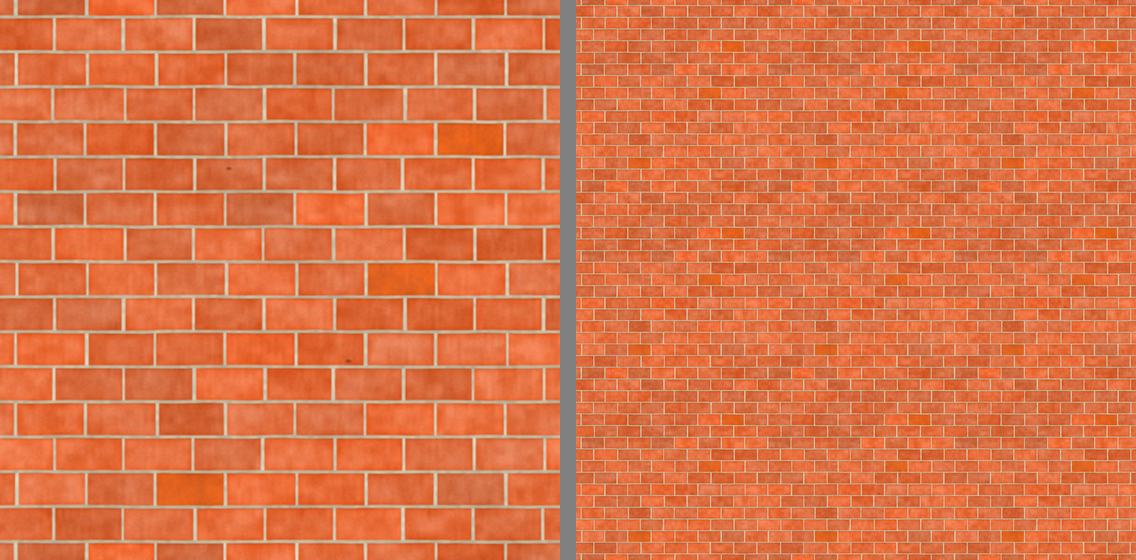
Left, the tile; right, the same tile 3 across and 3 down.
Write a Shadertoy shader that draws this texture.

```glsl
// Running-bond wall of orange bricks, 8 across and 16 down, with thin pale mortar.
// Each pixel finds its nearest vertical and horizontal joint, which gives both the
// mortar distance and the brick identity; wrapped hashes and noise add the wear.

const vec2 BRICKS = vec2(8.0, 16.0);
const float BED_OFFSET = 0.52;      // height of the lowest bed joint, in rows
const float JOINT_HALF = 0.0028;    // half width of the mortar, in canvas units
const float JOINT_SOFT = 0.0019;

const vec3 VIVID = vec3(0.920, 0.365, 0.140);
const vec3 DUSTY = vec3(0.855, 0.460, 0.300);
const vec3 FIRED = vec3(0.980, 0.400, 0.070);
const vec3 BED_MORTAR = vec3(0.750, 0.710, 0.610);
const vec3 HEAD_MORTAR = vec3(0.820, 0.795, 0.710);
const vec3 FLECK = vec3(0.420, 0.160, 0.080);

float hash(vec2 p, float seed) {
    vec3 q = fract(vec3(p.xyx + seed * 7.31) * 0.1031);
    q += dot(q, q.yzx + 33.33);
    return fract((q.x + q.y) * q.z);
}

// Value noise over the unit canvas; a whole number of cells makes it wrap.
float noise(vec2 uv, vec2 cells, float seed) {
    vec2 p = uv * cells;
    vec2 i = floor(p);
    vec2 f = p - i;
    f = f * f * (3.0 - 2.0 * f);
    vec2 a = mod(i, cells);
    vec2 b = mod(i + 1.0, cells);
    return mix(mix(hash(a, seed), hash(vec2(b.x, a.y), seed), f.x),
               mix(hash(vec2(a.x, b.y), seed), hash(b, seed), f.x), f.y);
}

// Coverage of a mortar line at a distance from its centre.
float jointMask(float dist, float halfWidth, float soft) {
    return 1.0 - smoothstep(halfWidth - soft, halfWidth + soft, dist);
}

// Fired clay: darker rim, paler middle, blotches and faint upright streaks.
vec3 brickColor(vec2 uv, vec2 id, float edgeDist) {
    float blotch = noise(uv, vec2(22.0, 34.0), 1.0) - 0.5;
    float cloud = noise(uv, vec2(56.0, 72.0), 15.0) - 0.5;
    float streak = noise(uv, vec2(150.0, 36.0), 2.0) - 0.5;
    float grain = noise(uv, vec2(256.0), 3.0) - 0.5;
    float middle = smoothstep(0.004, 0.017, edgeDist);
    float rim = 1.0 - smoothstep(0.004, 0.009, edgeDist);
    float dust = 0.10 + 0.45 * hash(id, 4.0) + 0.35 * middle
               + 0.55 * blotch + 0.40 * cloud + 0.25 * streak;
    vec3 color = mix(VIVID, DUSTY, clamp(dust, -0.1, 1.2));
    color = mix(color, FIRED, 0.8 * step(0.97, hash(id, 5.0)) * (0.8 + 0.4 * cloud));
    float light = 1.0 + 0.13 * (hash(id, 6.0) - 0.5) + 0.09 * blotch
                + 0.08 * cloud + 0.05 * streak + 0.05 * grain - 0.05 * rim;
    return color * light;
}

// A small dark burn mark on a few bricks; local runs from 0 to 1 over the brick.
float fleckMask(vec2 local, vec2 id) {
    vec2 center = vec2(mix(0.15, 0.85, hash(id, 7.0)), mix(0.12, 0.85, hash(id, 8.0)));
    float dist = length((local - center) / BRICKS * vec2(0.6, 1.0));
    return step(0.95, hash(id, 9.0)) * (1.0 - smoothstep(0.0005, 0.005, dist));
}

void mainImage(out vec4 fragColor, in vec2 fragCoord) {
    vec2 uv = fragCoord / iResolution.xy;
    float soft = JOINT_SOFT + 0.3 / iResolution.y;

    // Nearest bed joint, almost straight, and the row on this side of it
    float y = uv.y * BRICKS.y - BED_OFFSET;
    float bed = round(y);
    float fromBed = y - bed - 0.025 * (noise(uv, vec2(16.0, 32.0), 10.0) - 0.5);
    float row = mod(fromBed < 0.0 ? bed - 1.0 : bed, BRICKS.y);

    // Nearest head joint, shifted a little, and the brick on this side of it
    float x = uv.x * BRICKS.x - (mod(row, 2.0) < 0.5 ? 0.77 : 0.23);
    float head = round(x);
    vec2 headId = vec2(mod(head, BRICKS.x), row);
    float fromHead = x - head - 0.04 * (hash(headId, 11.0) - 0.5);
    vec2 id = vec2(mod(fromHead < 0.0 ? head - 1.0 : head, BRICKS.x), row);

    // Distances in canvas units
    float bedDist = abs(fromBed) / BRICKS.y;
    float headDist = abs(fromHead) / BRICKS.x;

    // Brick face
    vec3 color = brickColor(uv, id, min(bedDist, headDist));
    vec2 local = fract(vec2(fromHead, fromBed));
    color = mix(color, FLECK, 0.6 * fleckMask(local, id));

    // Thin shade under each course, then mortar of uneven width and brightness
    float wear = noise(uv, vec2(48.0), 12.0);
    float shade = fromBed < 0.0 ? jointMask(bedDist, 0.0045, 0.002) : 0.0;
    color *= 1.0 - 0.10 * shade;
    float bedWidth = JOINT_HALF * mix(0.85, 1.15, wear);
    float headWidth = JOINT_HALF * mix(0.75, 1.25, hash(headId, 13.0)) * mix(0.9, 1.1, wear);
    float mottle = 0.90 + 0.12 * noise(uv, vec2(110.0), 14.0)
                 + 0.10 * noise(uv, vec2(7.0, 9.0), 16.0);
    color = mix(color, HEAD_MORTAR * mottle, jointMask(headDist, headWidth, soft));
    color = mix(color, BED_MORTAR * mottle, jointMask(bedDist, bedWidth, soft));

    fragColor = vec4(color, 1.0);
}
```
